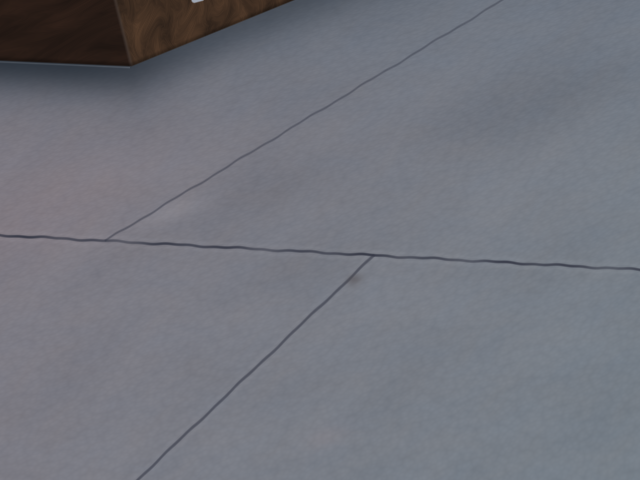
This texture is drawn by a WebGL 2 fragment shader. Its source:

```glsl
#version 300 es
precision highp float;
// Weathered concrete slabs with thin joints and the corner of a wooden crate.
uniform vec2 u_resolution;
out vec4 outColor;

vec2 hash2(vec2 p) {
  vec3 q = fract(vec3(p.xyx) * vec3(0.1031, 0.1030, 0.0973));
  q += dot(q, q.yzx + 33.33);
  return fract((q.xx + q.yz) * q.zy);
}

// Distance to the nearest scattered cell centre
float cellular(vec2 p) {
  vec2 cell = floor(p), f = fract(p);
  float nearest = 2.0;
  for (int y = -1; y <= 1; y++)
    for (int x = -1; x <= 1; x++) {
      vec2 offset = vec2(x, y);
      vec2 d = offset + hash2(cell + offset) - f;
      nearest = min(nearest, dot(d, d));
    }
  return sqrt(nearest);
}

// Smooth mottling from rotated, warped sines, about -1 to 1
float mottle(vec2 p) {
  float sum = 0.0, amp = 0.5;
  for (int i = 0; i < 5; i++) {
    p += 0.6 * sin(p.yx * 1.3 + float(i));
    sum += amp * sin(p.x) * sin(p.y + 1.7);
    p = mat2(1.5, 1.1, -1.1, 1.5) * p + 2.3;
    amp *= 0.62;
  }
  return sum;
}

// Signed distance to the line a-b, positive on its left
float side(vec2 p, vec2 a, vec2 b) {
  vec2 t = normalize(b - a);
  return t.x * (p.y - a.y) - t.y * (p.x - a.x);
}

float segment(vec2 p, vec2 a, vec2 b) {
  vec2 ab = b - a;
  return length(p - a - ab * clamp(dot(p - a, ab) / dot(ab, ab), 0.0, 1.0));
}

float stroke(float d, float halfWidth, float soft) {
  return 1.0 - smoothstep(halfWidth - soft, halfWidth + soft, d);
}

// Soft elliptical stain, tilted along the brushed direction
float stain(vec2 p, vec2 centre, vec2 size) {
  vec2 d = p - centre;
  d = vec2(d.x * 0.94 + d.y * 0.34, d.y * 0.94 - d.x * 0.34) / size;
  return exp(-dot(d, d));
}

vec3 concrete(vec2 p) {
  vec3 warm = vec3(0.485, 0.468, 0.500), cool = vec3(0.455, 0.490, 0.525);
  vec3 col = mix(warm, cool, smoothstep(0.0, 1.0, 0.25 + 0.4 * p.x - 0.25 * (p.y - 0.4)));
  col = mix(col, vec3(0.43, 0.46, 0.505), 0.7 * smoothstep(0.65, 1.0, p.y));
  col += vec3(0.025, 0.008, 0.003) * stain(p, vec2(0.10, 0.56), vec2(0.28, 0.10));
  col += 0.035 * stain(p, vec2(0.36, 0.56), vec2(0.08, 0.018));
  col += vec3(0.030, 0.016, 0.012) * stain(p, vec2(0.68, 0.09), vec2(0.05, 0.025));
  col -= 0.030 * stain(p, vec2(0.58, 0.61), vec2(0.16, 0.06));
  col -= 0.035 * stain(p, vec2(1.12, 0.79), vec2(0.22, 0.07));
  col -= 0.020 * stain(p, vec2(0.60, 0.43), vec2(0.16, 0.04));
  // Brushed grain: cells stretched along the slab, finer with distance
  vec2 along = vec2(p.x * 0.92 + p.y * 0.39, p.y * 0.92 - p.x * 0.39);
  vec2 g = along * vec2(1.0, 1.6 + p.y);
  float grain = cellular(g * 42.0) + 0.8 * cellular(g * 85.0 + 7.0) - 0.92;
  col += 0.013 * mottle(along * vec2(9.0, 20.0));
  col += vec3(0.006, 0.001, -0.004) * mottle(along * vec2(22.0, 45.0) + 4.0);
  return col - 0.020 * grain;
}

vec3 wood(vec2 p, float corner, float soft) {
  float left = smoothstep(-soft, soft, corner);
  float grain = mottle(vec2(p.x * 24.0 - p.y * 12.0, p.y * 65.0 - p.x * 24.0));
  float knots = mottle(vec2(p.x * 60.0, p.y * 30.0) + 3.0);
  vec3 shade = vec3(0.150, 0.105, 0.085) + vec3(0.035, 0.022, 0.016) * grain;
  vec3 lit = vec3(0.245, 0.180, 0.135) + vec3(0.085, 0.060, 0.040) * knots;
  vec3 col = mix(lit, shade, left);
  return mix(col, vec3(0.28, 0.24, 0.22), 0.55 * stroke(abs(corner), 0.003, 0.003));
}

void main() {
  vec2 p = gl_FragCoord.xy / u_resolution.y;
  float soft = max(0.0022, 1.0 / u_resolution.y);
  vec3 col = concrete(p);

  // Joints between the slabs, slightly uneven
  vec2 wobble = vec2(0.0, 0.0011 * sin(p.x * 47.0) + 0.0007 * sin(p.x * 123.0));
  vec2 q = p + wobble;
  vec2 cross1 = vec2(0.220, 0.499), cross2 = vec2(0.778, 0.467);
  float across = abs(side(q, vec2(0.0, 0.510), vec2(1.333, 0.438)));
  float upper = segment(q, cross1, vec2(1.052, 1.003));
  float lower = segment(q, vec2(0.280, -0.006), cross2);
  float wear = 0.72 + 0.22 * sin(p.x * 31.0) * sin(p.x * 13.0 + 1.0);
  vec3 groove = vec3(0.205, 0.215, 0.265);
  col += 0.020 * stroke(abs(across - 0.008), 0.002, 0.005);
  col += 0.015 * stroke(abs(lower - 0.008), 0.002, 0.005);
  col = mix(col, groove, wear * stroke(across, 0.0026, soft));
  col = mix(col, groove, mix(0.62, 0.40, p.y) * stroke(upper, 0.0020, soft));
  col = mix(col, groove, 0.58 * stroke(lower, 0.0027, soft));
  col = mix(col, vec3(0.30, 0.28, 0.29), 0.45 * stain(p, vec2(0.738, 0.418), vec2(0.016, 0.010)));

  // Crate faces and the shadow they cast
  vec2 foot = vec2(0.274, 0.862), top = vec2(0.240, 1.0);
  float leftEdge = side(p, vec2(0.0, 0.874), foot);
  float rightEdge = side(p, foot, vec2(0.613, 1.0));
  float crate = min(leftEdge, rightEdge);
  float gap = max(-crate, 0.0);
  float strength = mix(0.68, 0.38, smoothstep(0.12, 0.48, p.x));
  float shadow = strength * exp(-gap * gap / 0.0035) + 0.16 * exp(-gap / 0.13);
  col = mix(col, vec3(0.13, 0.16, 0.195), shadow);
  vec3 faces = wood(p, side(p, foot, top), soft);
  faces = mix(faces, vec3(0.62, 0.65, 0.70), stroke(segment(p, vec2(0.405, 1.0), vec2(0.420, 1.004)), 0.006, soft));
  faces *= 1.0 - 0.3 * stroke(abs(crate), 0.006, 0.005);
  col = mix(col, faces, smoothstep(-soft, soft, crate));
  col += 0.10 * stroke(abs(leftEdge + 0.003), 0.0012, soft) * step(p.x, 0.27);

  outColor = vec4(col, 1.0);
}
```
